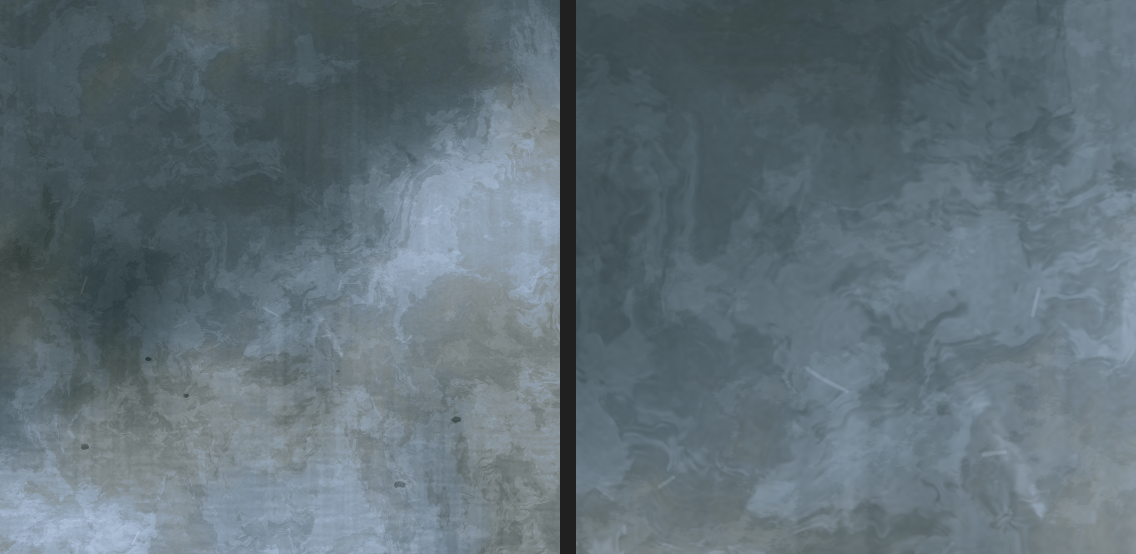
Left: the whole. Right: its middle third, enlarged.
This texture is drawn by a WebGL 2 fragment shader. Its source:

```glsl
#version 300 es
precision highp float;
// Weathered blue-grey plaster wall with cloudy light, flaking paint, streaks and scratches.

#define DARK vec3(0.215, 0.268, 0.272)
#define LIGHT vec3(0.675, 0.725, 0.785)
#define WARM vec3(1.035, 1.0, 0.945)
#define COOL vec3(0.965, 1.0, 1.035)
#define CLOUD 0.34
#define FLAKE 0.13
#define STREAK 0.13
#define RELIEF 0.42
#define GRAIN 0.075
#define SCRATCHES 36
#define CHIPS 7

uniform vec2 u_resolution;
out vec4 outColor;

float hash(vec2 p) {
    return fract(sin(dot(p, vec2(127.1, 311.7))) * 43758.5453);
}

float noise(vec2 p) {
    vec2 i = floor(p), f = fract(p);
    f = f * f * (3.0 - 2.0 * f);
    return mix(mix(hash(i), hash(i + vec2(1, 0)), f.x),
               mix(hash(i + vec2(0, 1)), hash(i + vec2(1, 1)), f.x), f.y);
}

// Rotated octaves; the gain sets the roughness
float fbm(vec2 p, float gain) {
    float sum = 0.0, amp = 1.0, total = 0.0;
    for (int i = 0; i < 6; i++) {
        sum += amp * noise(p);
        total += amp;
        amp *= gain;
        p = mat2(1.6, 1.2, -1.2, 1.6) * p + 17.3;
    }
    return sum / total;
}

float blob(vec2 p, vec2 center, vec2 radius) {
    vec2 d = (p - center) / radius;
    return exp(-dot(d, d));
}

float segment(vec2 p, vec2 a, vec2 b) {
    vec2 d = b - a;
    return length(p - a - d * clamp(dot(p - a, d) / dot(d, d), 0.0, 1.0));
}

// Broad light: dark upper left, bright right side and lower left corner
float lighting(vec2 p) {
    float side = 0.26 + 0.6 * p.x - p.y;
    float t = 0.13 + 0.42 * smoothstep(-0.12, 0.24, side);
    t += 0.40 * blob(p, vec2(0.98, 0.68), vec2(0.28, 0.16));
    t += 0.18 * blob(p, vec2(0.76, 0.55), vec2(0.16, 0.16));
    t += 0.32 * blob(p, vec2(0.08, 0.02), vec2(0.26, 0.20));
    t += 0.18 * blob(p, vec2(0.54, 0.02), vec2(0.16, 0.12));
    t += 0.15 * blob(p, vec2(0.38, 0.91), vec2(0.13, 0.13));
    t += 0.14 * blob(p, vec2(0.95, 0.93), vec2(0.16, 0.10));
    t += 0.12 * blob(p, vec2(0.02, 0.36), vec2(0.10, 0.08));
    t -= 0.20 * blob(p, vec2(0.24, 0.36), vec2(0.12, 0.15));
    t -= 0.17 * blob(p, vec2(0.56, 0.34), vec2(0.06, 0.10));
    vec2 q = mat2(0.77, 0.64, -0.64, 0.77) * (p - vec2(0.03, 0.58));
    return t - 0.12 * blob(q, vec2(0.0), vec2(0.05, 0.13));
}

void main() {
    vec2 uv = gl_FragCoord.xy / u_resolution;
    vec2 p = gl_FragCoord.xy / u_resolution.y;
    float aa = 1.0 / u_resolution.y;

    // Clouds bend the borders of the light
    vec2 warp = vec2(fbm(p * 5.0, 0.55), fbm(p * 5.0 + 41.0, 0.55)) - 0.5;
    float t = lighting(uv + 0.16 * warp);
    float body = 0.55 + 0.45 * smoothstep(0.1, 0.5, t);
    t += CLOUD * body * (fbm(p * 6.0 + 0.8 * warp + 9.0, 0.62) - 0.5);

    // Ragged paint flakes, large and small
    vec2 flakePos = p * vec2(9.0, 8.0) + warp * 2.0 + 60.0;
    float rough = fbm(flakePos, 0.72);
    float large = smoothstep(0.50, 0.58, rough);
    float small = smoothstep(0.53, 0.61, fbm(p * vec2(22.0, 30.0) + 5.0, 0.7));
    t += FLAKE * body * (large - 0.45 + 0.6 * (small - 0.3));

    // Relief lit from above, vertical streaks and low horizontal scuffs
    t += RELIEF * body * (rough - fbm(flakePos + vec2(-0.012, 0.03), 0.72));
    float drip = noise(p * vec2(95.0, 5.0)) * 0.6 + noise(p * vec2(210.0, 14.0)) * 0.4;
    t += STREAK * body * (drip - 0.5) * smoothstep(0.3, 0.65, noise(p * 5.0 + 23.0));
    float scuff = noise(p * vec2(28.0, 170.0) + 3.0 * warp);
    t += 0.10 * (scuff - 0.5) * smoothstep(0.55, 0.1, uv.y);

    // Short pale scratches, mostly in the lower half
    for (int i = 0; i < SCRATCHES; i++) {
        vec2 id = vec2(float(i), 3.7);
        vec2 c = vec2(hash(id), pow(hash(id + 11.0), 1.6) * 0.75);
        float angle = (hash(id + 23.0) - 0.35) * 2.0;
        vec2 reach = vec2(cos(angle), sin(angle)) * mix(0.004, 0.016, hash(id + 31.0));
        float d = segment(p + 0.02 * warp, c - reach, c + reach);
        t += 0.17 * hash(id + 47.0) * (1.0 - smoothstep(0.0004, 0.0012 + aa, d));
    }

    // One worn pale gouge and one dark crack
    vec2 bent = p + 0.05 * warp;
    float gouge = segment(bent, vec2(0.565, 0.45), vec2(0.62, 0.35));
    t += 0.15 * (1.0 - smoothstep(0.001, 0.008, gouge)) * smoothstep(0.38, 0.55, rough);
    float crack = segment(bent, vec2(0.68, 0.76), vec2(0.745, 0.70));
    t -= 0.20 * (1.0 - smoothstep(0.001, 0.007, crack)) * smoothstep(0.36, 0.54, rough);

    // Small dark chips with uneven rims
    for (int i = 0; i < CHIPS; i++) {
        vec2 id = vec2(float(i), 8.3);
        vec2 c = vec2(0.15 + 0.7 * hash(id), 0.08 + 0.4 * hash(id + 7.0));
        float size = mix(0.002, 0.007, hash(id + 13.0));
        float d = length((p - c) * vec2(0.8, 1.3)) + 0.008 * (noise(p * 140.0) - 0.5);
        t -= 0.35 * (1.0 - smoothstep(size - aa, size + aa, d));
    }

    // Fine grain, then cool paint over warmer bare plaster
    t += GRAIN * body * (noise(p * 330.0) * 0.6 + noise(p * 170.0 + 7.0) * 0.4 - 0.5);
    vec3 color = mix(DARK, LIGHT, clamp(t, -0.08, 1.08));
    float cool = smoothstep(0.35, 0.65, noise(p * 4.0 + 31.0) * 0.5 + rough * 0.5);
    cool = max(cool, smoothstep(0.55, 0.85, t));
    color *= mix(WARM, COOL, cool);
    outColor = vec4(color, 1.0);
}
```
